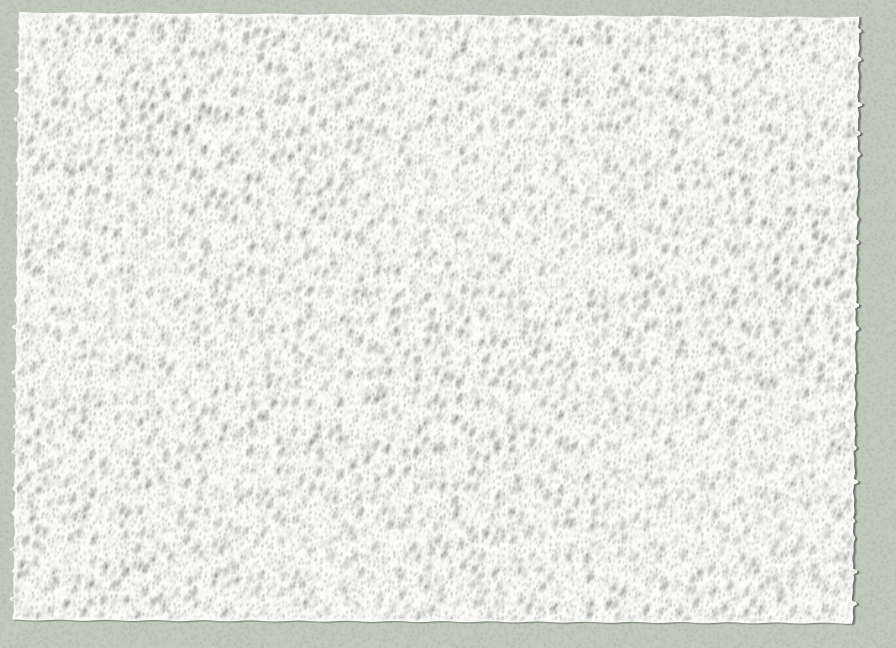
Give the GLSL for this texture, as a Shadertoy shader.

```glsl
vec3 hash3(vec2 p) {
    vec3 h = vec3(dot(p, vec2(127.1, 311.7)), dot(p, vec2(269.5, 183.3)), dot(p, vec2(419.2, 371.9)));
    return fract(sin(h) * 43758.5);
}

// Cellular noise: soft spots of random place and strength
float spots(vec2 p, float radius) {
    vec2 cell = floor(p);
    float strongest = 0.0;
    for (int j = -1; j <= 1; j++)
    for (int i = -1; i <= 1; i++) {
        vec2 id = cell + vec2(i, j);
        vec3 h = hash3(id);
        float spot = 1.0 - smoothstep(0.0, radius, length(p - id - h.xy));
        strongest = max(strongest, h.z * spot);
    }
    return strongest;
}

// Small loose loops along a side edge
float fringe(float y, float seed) {
    float id = floor(y / 17.0);
    vec3 h = hash3(vec2(id, seed));
    float centre = (id + 0.2 + 0.6 * h.x) * 17.0;
    float loose = 2.5 * h.y * (1.0 - smoothstep(0.4, 1.8, abs(y - centre)));
    return loose + 0.3 * sin(y * 0.31 + seed) + 0.2 * sin(y * 0.83);
}

// Signed distance to the slightly skewed cloth
float clothDistance(vec2 p) {
    vec2 uv = p / vec2(512.0, 370.0);
    float left = mix(7.5, 11.0, uv.y) - fringe(p.y, 3.0);
    float right = mix(487.0, 491.0, uv.y) + fringe(p.y, 8.0);
    float bottom = mix(16.0, 14.0, uv.x) + 0.3 * sin(p.x * 0.23);
    float top = mix(363.0, 360.0, uv.x) + 0.3 * sin(p.x * 0.17);
    return max(max(left - p.x, p.x - right), max(bottom - p.y, p.y - top));
}

vec3 clothColour(vec2 p, float edge) {
    float rib = 0.5 + 0.5 * sin(p.x * 2.1 + 0.6 * sin(p.y * 0.11));
    float grain = spots(vec2(p.x - 0.15 * p.y, p.y) / vec2(1.9, 2.8), 0.75);
    float dab = spots(vec2(p.x - 0.3 * p.y, p.y) / vec2(6.2, 9.5), 0.52);
    float drift = 1.0 + 0.1 * sin(p.x * 0.023 + p.y * 0.017) + 0.1 * sin(p.y * 0.031 - p.x * 0.011);
    float shade = grain * (0.26 + 0.16 * rib) + dab * 0.5 * drift;
    shade *= mix(0.3, 1.0, smoothstep(0.5, 2.5, -edge));
    return mix(vec3(0.987, 0.987, 0.977), vec3(0.49, 0.51, 0.49), shade);
}

void mainImage(out vec4 fragColor, in vec2 fragCoord) {
    // The canvas is 512 by 370 threads
    vec2 p = fragCoord / iResolution.xy * vec2(512.0, 370.0);
    float soft = max(370.0 / iResolution.y, 0.5);

    // Green backing
    float speckle = spots(p / 2.0, 0.8) - 0.28;
    vec3 colour = vec3(0.75, 0.78, 0.73) - 0.06 * speckle;

    // Thin shadow at the right and below
    float shadow = 1.0 - smoothstep(-0.8, 0.9, clothDistance(p + vec2(-1.3, 0.5)));
    colour = mix(colour, vec3(0.33, 0.37, 0.33), 0.75 * shadow);

    // Cloth
    float edge = clothDistance(p);
    float cover = clamp(0.5 - edge / soft, 0.0, 1.0);
    colour = mix(colour, clothColour(p, edge), cover);

    fragColor = vec4(colour, 1.0);
}
```
